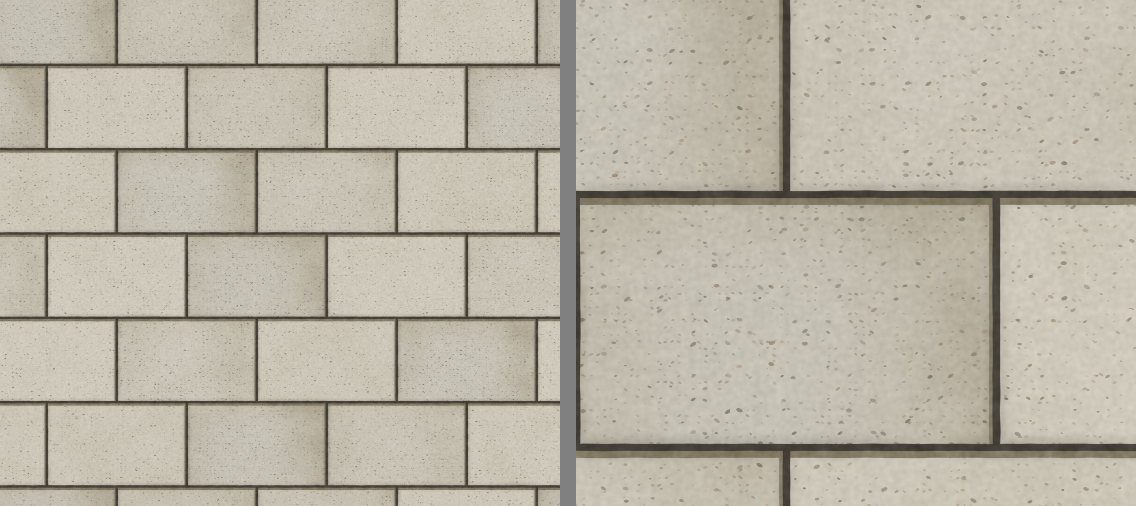
Left: the whole. Right: its middle third, enlarged.
A Shadertoy shader for this texture:

```glsl
// Pale concrete pavers in running bond, with stained edges, small pits and dark bevelled joints.

// Weathering of each paver, four per course from the bottom up: 0 clean, 1 worn, 2 stained
const int GRADE[24] = int[24](0, 2, 1, 0,  1, 0, 2, 0,  0, 2, 0, 1,
                              2, 1, 0, 0,  0, 1, 0, 2,  1, 1, 0, 2);

vec3 hash3(vec2 p) {
    vec3 q = fract(p.xyx * vec3(0.1031, 0.1030, 0.0973));
    q += dot(q, q.yxz + 33.33);
    return fract((q.xxy + q.yzz) * q.zyx);
}

float cornerSlope(vec2 cell, vec2 offset, vec2 period) {
    float angle = 6.2832 * hash3(mod(cell, period) + 7.0).x;
    return dot(vec2(cos(angle), sin(angle)), offset);
}

// Gradient noise that wraps after a whole number of cells
float noise(vec2 uv, vec2 period) {
    vec2 p = uv * period, i = floor(p), f = fract(p);
    vec2 u = f * f * f * (f * (f * 6.0 - 15.0) + 10.0);
    vec2 e = vec2(0.0, 1.0);
    return mix(mix(cornerSlope(i, f, period), cornerSlope(i + e.yx, f - e.yx, period), u.x),
               mix(cornerSlope(i + e.xy, f - e.xy, period), cornerSlope(i + e.yy, f - e.yy, period), u.x), u.y);
}

// Scattered short pits, one possible pit in each grid cell
float pits(vec2 uv, vec2 grid, float chance, float radius) {
    vec2 p = uv * grid;
    vec3 h = hash3(mod(floor(p), grid) + 51.0);
    vec3 k = hash3(mod(floor(p), grid) + 173.0);
    vec2 q = fract(p) - 0.5 - (h.xy - 0.5) * 0.26;
    q.y += q.x * (k.y - 0.5);
    float soft = 0.55 * grid.x / iResolution.x;
    float d = length(q * vec2(0.8, 1.25)) - radius * (0.5 + k.x);
    return (1.0 - smoothstep(-soft, soft, d)) * step(h.z, chance) * (0.4 + 0.6 * k.z);
}

// Soft-edged band from a to b
float band(float x, float a, float b, float soft) {
    return smoothstep(a - soft, a + soft, x) - smoothstep(b - soft, b + soft, x);
}

void mainImage(out vec4 fragColor, in vec2 fragCoord) {
    vec2 uv = fragCoord / iResolution.xy;
    float soft = 2.6 / iResolution.x;

    // Six courses of four pavers, every other course shifted by half
    float y = uv.y * 6.0 - 0.23;
    float row = mod(floor(y), 6.0);
    float x = uv.x * 4.0 - 0.334 - 0.5 * mod(row, 2.0);
    float column = mod(floor(x), 4.0);
    vec2 local = fract(vec2(x, y));
    float grade = float(GRADE[int(row * 4.0 + column)]);
    vec3 id = hash3(vec2(column, row) + 19.0);

    // Broad clouds, mottling and fine grain
    float cloud = noise(uv, vec2(14.0, 13.0)) + 0.5 * noise(uv, vec2(31.0, 28.0));
    float mottle = noise(uv, vec2(85.0, 77.0));
    float grain = noise(uv, vec2(230.0, 207.0)) + 0.6 * noise(uv, vec2(391.0, 353.0));

    // Brownish staining, strongest towards the right end of a paver
    float edge = 0.75 * smoothstep(0.55, 1.0, local.x)
               + 0.35 * (1.0 - smoothstep(0.0, 0.3, local.x))
               + 0.35 * smoothstep(0.65, 1.0, local.y);
    float stain = grade * (0.10 + 0.36 * edge * (1.0 + 0.8 * cloud)) + 0.12 * cloud + 0.10 * id.x;
    vec3 color = mix(vec3(0.805, 0.785, 0.728), vec3(0.69, 0.655, 0.58), clamp(stain, 0.0, 1.0));
    color = mix(color, vec3(0.77, 0.765, 0.73), 0.2 * grade * (1.0 - min(edge, 1.0)));
    color += 0.018 * mottle + 0.036 * grain + 0.012 * (id.y - 0.5);

    // Pits gather in patches, denser on worn pavers and low on each face
    float patchy = 0.14 + 0.04 * grade + 0.12 * cloud + 0.06 * (1.0 - local.y);
    float coarse = pits(uv, vec2(150.0, 135.0), patchy, 0.15);
    float fine = pits(uv, vec2(247.0, 223.0), patchy * 1.1, 0.17);
    vec3 pitColor = mix(vec3(0.40, 0.37, 0.31), vec3(0.58, 0.47, 0.35), smoothstep(-0.1, 0.4, mottle));
    color = mix(color, pitColor, 0.62 * coarse);
    color = mix(color, pitColor, 0.38 * fine);

    // Signed distances from the nearest joints, in paver widths
    vec2 joint = (fract(vec2(x, y) + 0.5) - 0.5) * vec2(1.0, 0.6);
    joint += 0.0016 * vec2(mottle, noise(uv, vec2(70.0, 62.0)));

    // Worn rims, then the bevels left of and below the joints
    vec2 away = abs(joint);
    float rim = 1.0 - smoothstep(0.006, 0.04, min(away.x, away.y));
    color *= 1.0 - 0.09 * rim * (1.0 + cloud);
    float bevelX = band(joint.x, -0.017, 0.0, soft);
    float bevelY = band(joint.y, -0.024, 0.0, soft);
    vec3 bevelColor = vec3(0.47, 0.435, 0.345) + 0.07 * mottle + 0.05 * grain;
    color = mix(color, bevelColor, max(0.75 * bevelX, 0.85 * bevelY));

    // Dark joint core
    float core = max(band(joint.x, -0.0085, 0.0095, soft), band(joint.y, -0.0075, 0.0095, soft));
    vec3 coreColor = vec3(0.265, 0.25, 0.22) + 0.05 * mottle + 0.03 * grain;
    color = mix(color, coreColor, core);

    fragColor = vec4(clamp(color, 0.0, 1.0), 1.0);
}
```
